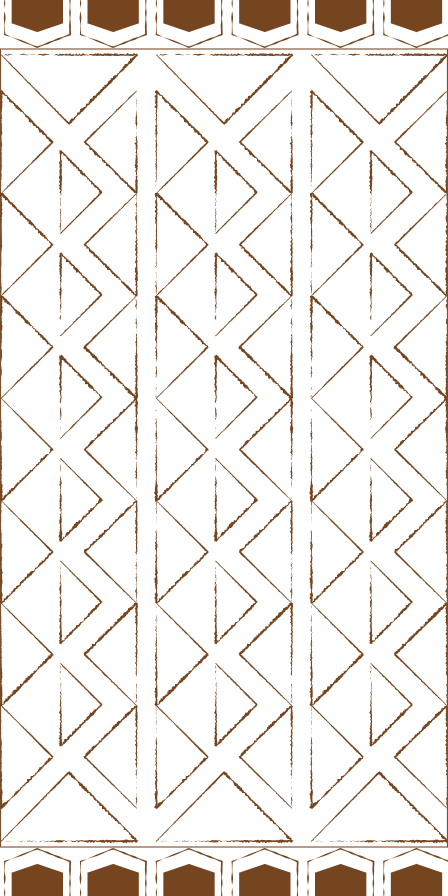
Write a WebGL 1 fragment shader that draws this pattern.

```glsl
precision highp float;
// Three brushed panels of stacked triangles between rows of pointed hexagons.
uniform vec2 u_resolution;

// The design grid is 384 by 768 units; px is one screen pixel in those units.
float px;

vec2 hashGradient(vec2 cell) {
  float angle = 6.2832 * fract(sin(dot(cell, vec2(127.1, 311.7))) * 43758.5);
  return vec2(cos(angle), sin(angle));
}

float gradientNoise(vec2 p) {
  vec2 i = floor(p), f = fract(p);
  vec2 u = f * f * (3.0 - 2.0 * f);
  vec2 e = vec2(0.0, 1.0);
  return mix(
    mix(dot(hashGradient(i), f), dot(hashGradient(i + e.yx), f - e.yx), u.x),
    mix(dot(hashGradient(i + e), f - e), dot(hashGradient(i + 1.0), f - 1.0), u.x), u.y);
}

float fill(float d) {
  return clamp(0.5 - d / px, 0.0, 1.0);
}

// Coverage of a band reaching from -below to +above around d = 0
float band(float d, float below, float above) {
  return max(fill(d - above) - fill(d + below), 0.0);
}

// Tapered brush stroke; one flank is more ragged than the other
float stroke(vec2 p, vec2 a, vec2 b, float startWidth, float endWidth, float rough, float seed) {
  float len = length(b - a);
  vec2 dir = (b - a) / len;
  float along = dot(p - a, dir);
  float side = dot(p - a, vec2(-dir.y, dir.x));
  float width = mix(startWidth, endWidth, clamp(along / len, 0.0, 1.0));
  float coarse = gradientNoise(vec2(along * 0.13, seed * 3.7 + 0.4));
  float fine = gradientNoise(vec2(along * 0.55, seed * 5.3 + side * 0.3));
  float above = width + rough * (0.8 * coarse + fine);
  float below = width + rough * (0.5 * coarse - 0.5 * fine);
  return band(side, below, above) * fill(abs(along - 0.5 * len) - 0.5 * len - 0.4);
}

// Heavy leg, thin leg, and a base that dries out away from the heavy corner
float brushTriangle(vec2 p, vec2 heavy, vec2 apex, vec2 light, float seed) {
  float ink = stroke(p, heavy, apex, 0.85, 0.85, 1.5, seed);
  ink = max(ink, stroke(p, apex, light, 0.75, 0.35, 0.5, seed + 0.31));
  return max(ink, stroke(p, heavy, light, 1.0, 0.0, 1.3, seed + 0.67));
}

// Signed distance to a pointed column that rises from the canvas edge
float pointedHexagon(vec2 p, float halfWidth, float shoulder, float rise) {
  float slope = rise / halfWidth;
  float roof = (p.y - shoulder - rise + abs(p.x) * slope) / sqrt(1.0 + slope * slope);
  return max(abs(p.x) - halfWidth, roof);
}

float panels(vec2 p) {
  float panel = clamp(floor((p.x + 8.0) / 133.0), 0.0, 2.0);
  float x = p.x - 133.0 * panel;
  float edgeY = min(p.y, 768.0 - p.y);

  // Wide triangles closing each end
  float ink = brushTriangle(vec2(x, edgeY), vec2(117.5, 47.0), vec2(59.0, 106.0),
                            vec2(1.0, 47.0), 40.0 + step(384.0, p.y));

  // Seven facing pairs; the heavy corner swaps halfway down
  float row = clamp(floor((p.y - 78.0) / 87.8), 0.0, 6.0);
  float y = p.y - 78.0 - 87.8 * row;
  float flipped = 87.8 - y;
  bool upper = row < 2.5;
  ink = max(ink, brushTriangle(vec2(x, upper ? y : flipped), vec2(1.0, 0.0),
                               vec2(45.0, 43.9), vec2(1.0, 87.8), row + 1.0));
  ink = max(ink, brushTriangle(vec2(x, upper ? flipped : y), vec2(117.0, 0.0),
                               vec2(72.5, 43.9), vec2(117.0, 87.8), row + 11.0));

  // Six small triangles set between the pairs
  row = clamp(floor((p.y - 121.0) / 87.8), 0.0, 5.0);
  y = p.y - 121.0 - 87.8 * row;
  return max(ink, brushTriangle(vec2(x, row < 2.5 ? y : 87.8 - y), vec2(52.0, 8.5),
                                vec2(87.0, 43.9), vec2(52.0, 79.0), row + 21.0));
}

float borders(vec2 p) {
  float edgeY = min(p.y, 768.0 - p.y);
  vec2 q = vec2(mod(p.x, 65.0) - 32.0, edgeY);
  float ink = fill(pointedHexagon(q, 22.0, 20.0, 7.5));

  // Dry outline around each solid hexagon
  float width = max(0.45 + 0.7 * gradientNoise(q * 0.16 + 7.0) + 0.005 * q.x, 0.0);
  ink = max(ink, band(pointedHexagon(q, 28.0, 29.5, 11.0), width, width));

  // Hairline frame around the panels
  float frame = max(abs(p.x - 192.0) - 191.5, 42.0 - edgeY);
  return max(ink, band(frame, 0.45, 0.45));
}

void main() {
  px = 384.0 / u_resolution.x;
  vec2 p = gl_FragCoord.xy / u_resolution * vec2(384.0, 768.0);
  p.y = 768.0 - p.y;
  float ink = max(panels(p), borders(p));
  gl_FragColor = vec4(mix(vec3(1.0), vec3(0.46, 0.27, 0.12), ink), 1.0);
}
```
